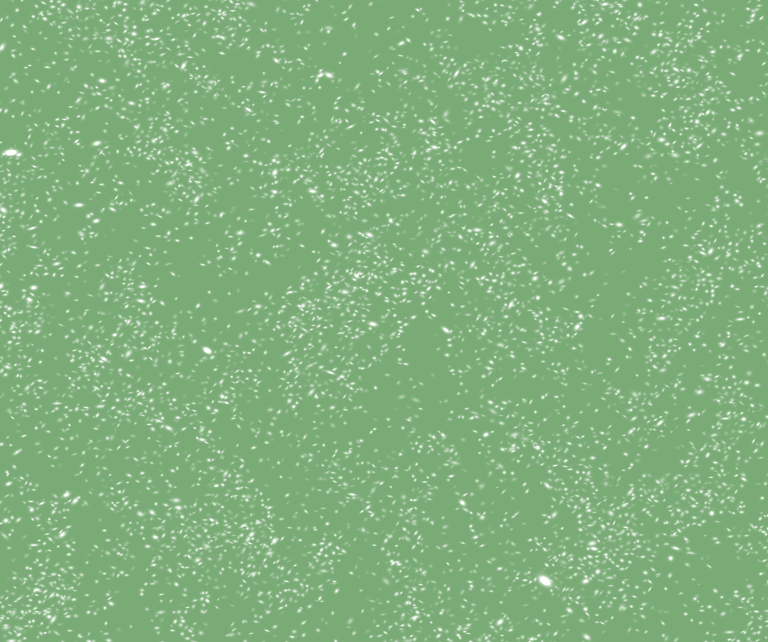
This texture is drawn by a Shadertoy shader. Its source:

```glsl
vec4 hash4(vec2 p) {
    vec4 q = fract(p.xyxy * vec4(0.1031, 0.1030, 0.0973, 0.1099));
    q += dot(q, q.wzxy + 33.33);
    return fract((q.xxyz + q.yzzw) * q.zywx);
}

mat2 rotation(float angle) {
    float c = cos(angle), s = sin(angle);
    return mat2(c, -s, s, c);
}

// Warped, layered sines: where the wear gathers
float wearPatches(vec2 p) {
    float sum = 0.0;
    p = p * 9.0 + 2.3;
    for (int i = 0; i < 5; i++) {
        p += 0.5 * sin(p.yx * 1.3 + float(i));
        sum += sin(p.x) * sin(p.y);
        p = rotation(0.9) * p * 1.7 + 4.1;
    }
    return sum;
}

// One possible tilted fleck per cell, radii in cell units
float flecks(vec2 p, float rows, vec2 radii, float share, float dim, float bright) {
    vec2 cell = floor(p * rows);
    float paint = 0.0;
    for (int y = -1; y <= 1; y++)
    for (int x = -1; x <= 1; x++) {
        vec2 id = cell + vec2(x, y);
        vec4 place = hash4(id + rows);
        vec4 form = hash4(id + rows * 1.7 + 57.0);
        float chance = share * exp(0.6 * wearPatches(id / rows));
        if (place.z > chance) continue;

        vec2 offset = p * rows - id - place.xy;
        offset = rotation(0.15 + (place.w - 0.5) * 1.9) * offset;
        offset /= radii * mix(vec2(0.65), vec2(1.35), form.xz);
        float strength = mix(dim, bright, form.y);
        paint = max(paint, strength * exp(-0.5 * dot(offset, offset)));
    }
    return min(paint, 1.0);
}

void mainImage(out vec4 fragColor, in vec2 fragCoord) {
    vec2 p = fragCoord / iResolution.y;

    // Fine specks, longer chips and a few bare spots
    float specks = flecks(p, 107.0, vec2(0.22, 0.14), 0.40, 0.12, 1.05);
    float chips = flecks(p, 61.0, vec2(0.20, 0.11), 0.08, 0.4, 1.3);
    float spots = flecks(p, 11.0, vec2(0.06, 0.033), 0.014, 1.6, 2.5);
    float worn = max(specks, max(chips, spots));

    vec3 green = vec3(0.478, 0.672, 0.462);
    vec3 white = vec3(0.99, 1.0, 0.99);
    fragColor = vec4(mix(green, white, worn), 1.0);
}
```
